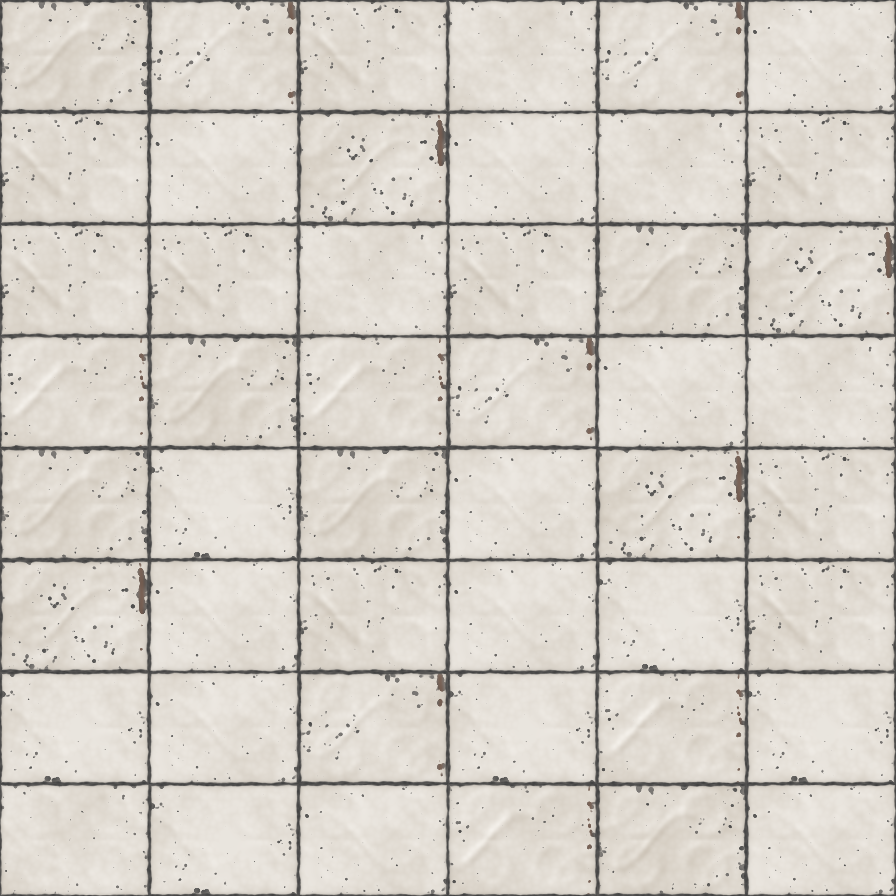
Write a WebGL 1 fragment shader that draws this texture.

```glsl
precision highp float;
uniform vec2 u_resolution;

#define GRID vec2(6.0, 8.0)
#define KINDS 8.0
#define GROUT 0.0017
#define WEAR 1.0
#define RELIEF 0.085
#define PALE vec3(0.915, 0.897, 0.870)
#define BEIGE vec3(0.825, 0.793, 0.745)
#define GRIME vec3(0.60, 0.58, 0.55)
#define SLATE vec3(0.43, 0.42, 0.41)
#define DARK vec3(0.25, 0.25, 0.25)
#define RUST vec3(0.43, 0.31, 0.25)

const float TAU = 6.28319;

float hash(vec2 p) {
  return fract(sin(dot(p, vec2(127.1, 311.7))) * 43758.5);
}

// Distance to the nearest scattered point, repeating every 1.0
float cellular(vec2 uv, float count) {
  vec2 p = uv * count;
  vec2 base = floor(p);
  float nearest = 1.5;
  for (int y = -1; y <= 1; y++) {
    for (int x = -1; x <= 1; x++) {
      vec2 cell = base + vec2(float(x), float(y));
      vec2 id = mod(cell, count);
      vec2 jitter = vec2(hash(id + 3.1), hash(id + 17.7));
      nearest = min(nearest, distance(p, cell + jitter));
    }
  }
  return nearest;
}

// Layered warped sines at whole frequencies
float clouds(vec2 uv) {
  float sum = 0.0, amp = 0.5, freq = 5.0;
  vec2 wave = vec2(0.0);
  for (int i = 0; i < 4; i++) {
    wave = sin(TAU * freq * uv.yx + 2.0 * wave.yx + freq);
    sum += amp * wave.x * wave.y;
    amp *= 0.6;
    freq = freq * 2.0 - 1.0;
  }
  return sum;
}

float ridge(float d) {
  return exp(-d * d / 0.0028);
}

// Pressed ornament: four lobes, corner arcs and a flowing curve
float relief(vec2 q, float seed) {
  vec2 a = abs(q);
  float lobes = ridge(length(a - vec2(0.30, 0.23)) - 0.18);
  float corners = ridge(length(a - vec2(0.67, 0.50)) - 0.40);
  float flow = ridge(q.y + 0.24 * sin(q.x * 5.0 + seed * TAU));
  return 0.6 * lobes + 0.5 * corners + flow * (0.4 + 0.6 * seed);
}

void main() {
  vec2 uv = gl_FragCoord.xy / u_resolution;
  float px = 1.0 / min(u_resolution.x, u_resolution.y);

  // Tile layout: a few kinds of tile in shuffled order
  vec2 tile = floor(uv * GRID);
  vec2 f = fract(uv * GRID);
  float kind = mod(3.0 * tile.x + 2.0 * tile.y + floor(4.0 * hash(tile)), KINDS);
  vec2 local = f / GRID + kind * vec2(0.37, 0.61);
  float tone = hash(vec2(kind, 1.0));
  float damage = hash(vec2(kind, 2.0));
  float seed = hash(vec2(kind, 3.0));
  float rusty = step(0.55, hash(vec2(kind, 4.0)));
  vec2 side = min(f, 1.0 - f) / GRID;
  float edge = min(side.x, side.y);

  // Glaze with soft stains and fine grain
  float coarse = cellular(local, 60.0);
  float fine = cellular(local, 128.0);
  float stain = 0.10 + 0.38 * tone + 0.40 * clouds(local);
  stain += 0.25 * (fine - 0.45) + 0.30 * exp(-edge / 0.006);
  vec3 color = mix(PALE, BEIGE, clamp(stain, 0.0, 1.0));

  // Side light on the pressed ornament
  vec2 q = (f - 0.5) * vec2(GRID.y / GRID.x, 1.0);
  q.x *= seed > 0.5 ? 1.0 : -1.0;
  vec2 lightStep = vec2(0.012, -0.014);
  float slope = relief(q + lightStep, seed) - relief(q - lightStep, seed);
  color += RELIEF * slope * mix(0.4, 1.0, tone) * vec3(0.9, 1.0, 1.12);

  // Chips gather in clusters, along edges and in one worn corner
  float cluster = 1.0 - smoothstep(0.1, 0.7, cellular(local, 14.0));
  float cornerGap = length((vec2(1.0, step(0.5, seed)) - f) / GRID);
  float rustGap = ((1.0 - f.x) / GRID.x - 0.009 + 0.002 * clouds(local)) / 0.0035;
  float rustBand = rusty * exp(-rustGap * rustGap);
  float reach = 0.06 + 0.12 * cluster * (0.5 + damage);
  reach += 0.16 * exp(-edge / 0.006) * (0.5 + cluster);
  reach += 0.30 * step(0.5, damage) * exp(-cornerGap / 0.010);
  reach += 0.22 * rustBand * (0.4 + cluster);
  float rough = 0.55 * coarse + 0.45 * fine;
  float chip = 1.0 - smoothstep(-0.05, 0.03 + 6.0 * px, rough - WEAR * reach);
  vec3 chipColor = mix(DARK, SLATE, smoothstep(0.1, 0.6, cellular(local, 45.0)));
  chipColor = mix(chipColor, RUST, 0.8 * rustBand);
  color = mix(color, chipColor, 0.9 * chip);

  // Dark joints with ragged, grimy borders
  float halfWidth = GROUT * (0.75 + 0.5 * damage);
  float ragged = edge + 0.0022 * (coarse - 0.45) + 0.0008 * (fine - 0.45);
  color = mix(color, GRIME, 0.5 * exp(-max(ragged - halfWidth, 0.0) / 0.0015));
  float joint = 1.0 - smoothstep(-0.7 * px, 0.7 * px + 0.0004, ragged - halfWidth);
  color = mix(color, mix(DARK, SLATE, 0.7 * fine), joint);

  gl_FragColor = vec4(clamp(color, 0.0, 1.0), 1.0);
}
```
